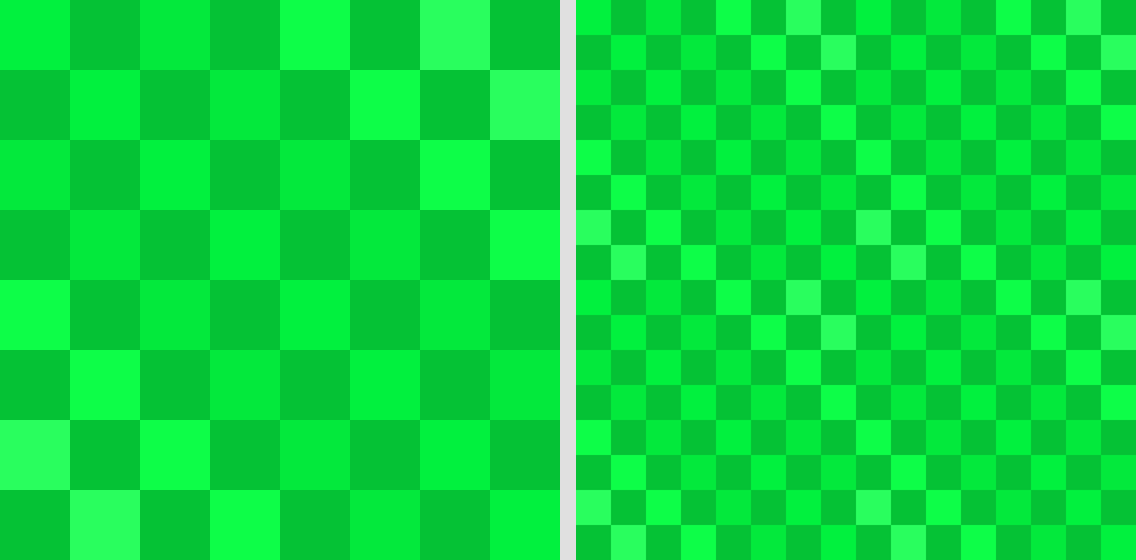
Left: one tile. Right: repeated 2 by 2.
Write a WebGL 1 fragment shader that draws this pattern.

```glsl
precision highp float;

uniform vec2 u_resolution;

#define CELLS 8.0
#define DARK vec3(0.020, 0.760, 0.208)
#define DIAGONAL vec3(0.002, 0.946, 0.242)
#define NEAR_BAND vec3(0.012, 0.914, 0.235)
#define FAR_BAND vec3(0.050, 0.996, 0.284)
#define CORNER_BAND vec3(0.160, 0.996, 0.370)

// Light squares take their shade from the distance to the falling diagonal.
vec3 cellColor(vec2 cell) {
  cell = mod(cell, CELLS);
  float band = abs(cell.x + cell.y - (CELLS - 1.0));
  vec3 light = mix(DIAGONAL, NEAR_BAND, step(1.0, band));
  light = mix(light, FAR_BAND, step(3.0, band));
  light = mix(light, CORNER_BAND, step(5.0, band));
  float isDark = step(0.5, mod(band, 2.0));
  return mix(light, DARK, isDark);
}

void main() {
  vec2 p = gl_FragCoord.xy / u_resolution * CELLS;
  vec2 pixel = CELLS / u_resolution;

  // Blend the four cells around the nearest grid vertex by pixel coverage.
  vec2 vertex = floor(p + 0.5);
  vec2 cover = clamp((p - vertex) / pixel + 0.5, 0.0, 1.0);
  vec3 below = mix(cellColor(vertex - 1.0), cellColor(vertex - vec2(0.0, 1.0)), cover.x);
  vec3 above = mix(cellColor(vertex - vec2(1.0, 0.0)), cellColor(vertex), cover.x);

  gl_FragColor = vec4(mix(below, above, cover.y), 1.0);
}
```
